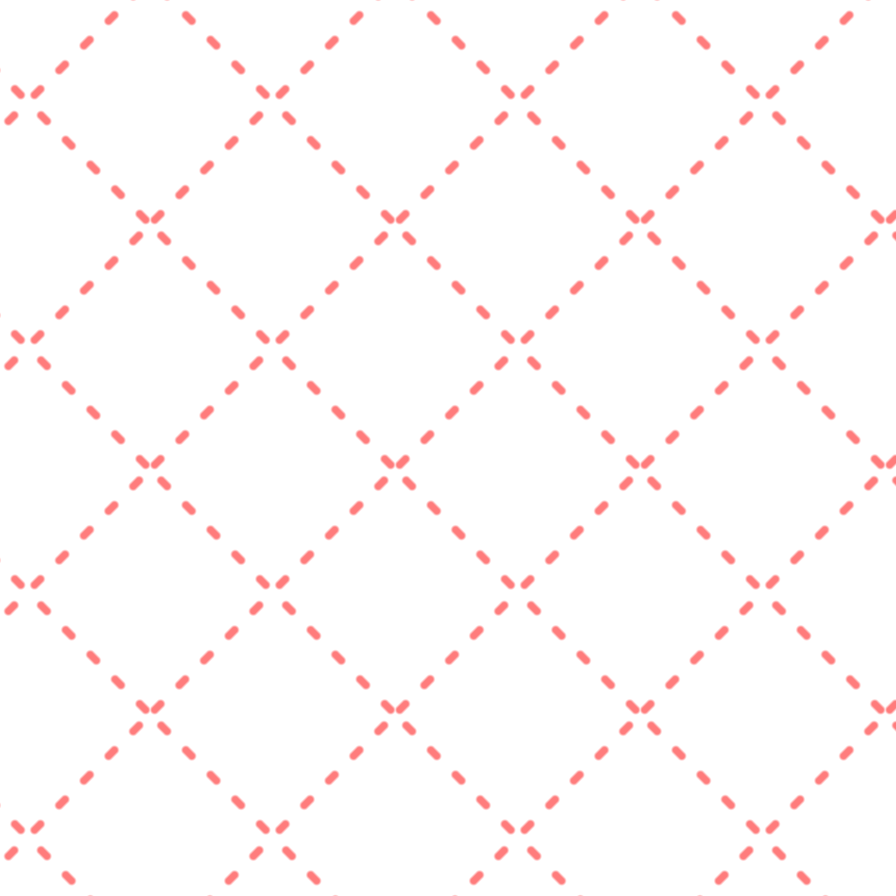
This pattern is drawn by a WebGL 2 fragment shader. Its source:

```glsl
#version 300 es
precision highp float;

#define REPEATS 3.657
#define NODE vec2(0.1129, 0.4157)
#define FIRST_OUTWARD 0.0667
#define FIRST_INWARD 0.0571
#define DASH_STEP 0.1007
#define DASH_HALF_LENGTH 0.0171
#define DASH_RADIUS 0.0157
#define EDGE_SOFTNESS 0.0068
#define DASHES_PER_SIDE 5
#define PAPER vec3(1.0)
#define PINK vec3(1.0, 0.485, 0.485)

uniform vec2 u_resolution;
out vec4 fragColor;

// Distance to a round-capped dash centred at the origin
float dashDistance(vec2 p, vec2 direction) {
    float along = clamp(dot(p, direction), -DASH_HALF_LENGTH, DASH_HALF_LENGTH);
    return length(p - direction * along) - DASH_RADIUS;
}

// Nearest dash on the two sides of a mirrored half diamond
float latticeDistance(vec2 p) {
    vec2 cell = vec2(abs(fract(p.x + 0.5) - 0.5), fract(p.y));
    vec2 outward = vec2(1.0, 1.0) * inversesqrt(2.0);
    vec2 inward = vec2(-1.0, 1.0) * inversesqrt(2.0);
    float nearest = 1.0;
    for (int i = 0; i < DASHES_PER_SIDE; i++) {
        float offset = float(i) * DASH_STEP;
        vec2 outwardCentre = vec2(FIRST_OUTWARD + offset);
        vec2 inwardCentre = vec2(0.5) + vec2(-1.0, 1.0) * (FIRST_INWARD + offset);
        nearest = min(nearest, dashDistance(cell - outwardCentre, outward));
        nearest = min(nearest, dashDistance(cell - inwardCentre, inward));
    }
    return nearest;
}

void main() {
    vec2 uv = gl_FragCoord.xy / u_resolution;

    // Rows run downward from the top edge
    vec2 p = vec2(uv.x, 1.0 - uv.y) * REPEATS - NODE;

    // Soft edge, never narrower than one pixel
    float pixel = REPEATS / min(u_resolution.x, u_resolution.y);
    float softness = max(EDGE_SOFTNESS, 0.5 * pixel);
    float ink = 1.0 - smoothstep(-softness, softness, latticeDistance(p));

    fragColor = vec4(mix(PAPER, PINK, ink), 1.0);
}
```
